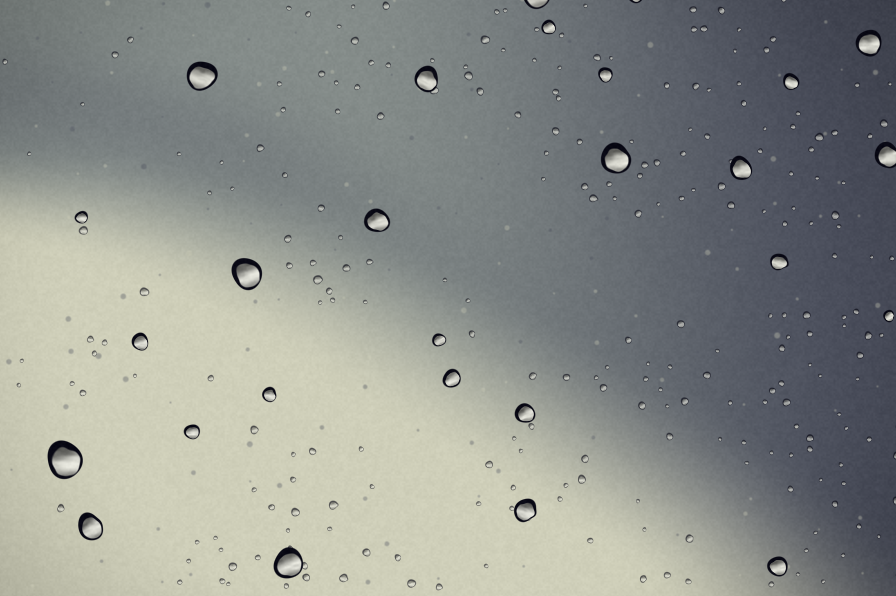
Reproduce this texture procedurally as a WebGL 2 fragment shader.

```glsl
#version 300 es
precision highp float;

uniform vec2 u_resolution;
out vec4 outColor;

#define DROP_CELL 0.195
#define DROP_DENSITY 0.78
#define DROP_RADII vec2(0.010, 0.033)
#define BEAD_CELL 0.042
#define BEAD_DENSITY 0.62
#define BEAD_RADII vec2(0.0034, 0.0075)
#define SPECK_CELL 0.075
#define GRAIN 0.045
#define INK vec3(0.03, 0.03, 0.075)
#define SLATE vec3(0.29, 0.305, 0.36)
#define GREY vec3(0.52, 0.55, 0.54)
#define CREAM vec3(0.81, 0.81, 0.725)

vec4 hash4(vec2 p) {
    vec4 q = fract(p.xyxy * vec4(0.1031, 0.1030, 0.0973, 0.1099));
    q += dot(q, q.wzxy + 33.33);
    return fract((q.xxyz + q.yzzw) * q.zywx);
}

float noise(vec2 p) {
    vec2 i = floor(p), f = fract(p);
    f = f * f * (3.0 - 2.0 * f);
    float low = mix(hash4(i).x, hash4(i + vec2(1, 0)).x, f.x);
    float high = mix(hash4(i + vec2(0, 1)).x, hash4(i + vec2(1, 1)).x, f.x);
    return mix(low, high, f.y);
}

// Blurred sky: a pale slope at lower left, dusk towards the right
vec3 sky(vec2 p) {
    float slope = 0.68 - 0.2 * p.x - 0.22 * p.x * p.x;
    float haze = 0.03 * (noise(p * 4.0) - 0.5);
    float width = 0.09 + 0.11 * p.x;
    float above = p.y - slope + haze;
    float glow = smoothstep(width, -width, above);
    float dusk = smoothstep(0.6, 1.5, p.x + 0.12 * (p.y - 0.5));
    float band = exp(-pow((above - 0.17) / 0.1, 2.0)) * smoothstep(1.2, 0.2, p.x);
    vec3 col = mix(GREY, SLATE, clamp(dusk + 0.25 * band, 0.0, 1.0));
    col = mix(col, CREAM, glow);
    float corner = length((p - vec2(0.72, 0.48)) * vec2(0.85, 1.0));
    return col * (1.0 - 0.22 * smoothstep(0.5, 0.95, corner));
}

// One lens-like drop in local units: colour and coverage
vec4 drop(vec2 q, float soft, vec4 rnd) {
    float tilt = (rnd.x - 0.5) * 0.9;
    vec2 e = mat2(cos(tilt), sin(tilt), -sin(tilt), cos(tilt)) * q;
    e.x *= mix(0.95, 1.2, rnd.y);
    float a = atan(e.y, e.x + 1e-5);
    float outline = 1.0 + 0.05 * sin(2.0 * a + 6.3 * rnd.z) + 0.04 * sin(3.0 * a + 6.3 * rnd.w);
    outline += 0.25 * smoothstep(0.5, 1.0, rnd.z) * pow(max(cos(a), 0.0), 14.0);
    e /= outline;
    float cover = smoothstep(soft, -soft, length(e) - 1.0);

    // Thin dark rim, heavier on top, around a bright refracted field
    float edge = max(soft, 0.08);
    float core = length((e - vec2(0.06, -0.12)) / vec2(0.8, 0.74));
    float wobble = 0.16 * (noise(e * 2.5 + rnd.xy * 40.0) - 0.5);
    float field = smoothstep(1.0 + edge, 1.0 - edge, core + wobble);
    float light = mix(0.38, 0.86, smoothstep(0.5, -0.25, e.y - 0.25 * e.x + wobble));
    light *= 1.0 - 0.35 * smoothstep(-0.35, -0.85, e.y);
    light += 0.12 * (noise(e * vec2(2.0, 6.0) + rnd.zw * 30.0) - 0.5);
    return vec4(mix(INK, light * vec3(1.0, 1.0, 0.96), field), cover);
}

// Jittered grid of drops; clump gathers them into patches
vec3 scatter(vec3 col, vec2 p, float cell, float density, vec2 radii, float clump, float opacity, float seed) {
    vec2 home = floor(p / cell);
    for (int j = -1; j <= 1; j++) {
        for (int i = -1; i <= 1; i++) {
            vec2 id = home + vec2(i, j);
            vec4 place = hash4(id + seed);
            vec4 form = hash4(id + seed + 71.7);
            float patchy = smoothstep(0.42, 0.78, noise(id * 0.24 + seed));
            if (place.z > density * mix(1.0, patchy, clump)) continue;
            vec2 centre = (id + 0.5 + 0.8 * (place.xy - 0.5)) * cell;
            float radius = mix(radii.x, radii.y, place.w * place.w);
            vec4 d = drop((p - centre) / radius, 0.8 / (u_resolution.y * radius), form);
            col = mix(col, d.rgb, d.a * opacity);
        }
    }
    return col;
}

// Faint dust, some pale and some dark
vec3 dust(vec3 col, vec2 p) {
    vec2 id = floor(p / SPECK_CELL);
    vec4 h = hash4(id + 211.0);
    vec2 centre = (id + 0.15 + 0.7 * h.xy) * SPECK_CELL;
    float radius = mix(0.0015, 0.005, h.z * h.z);
    float spot = smoothstep(radius + 0.002, radius - 0.002, length(p - centre));
    vec3 tint = h.w > 0.6 ? CREAM : SLATE;
    return mix(col, tint, 0.35 * spot * step(0.3, h.w));
}

void main() {
    vec2 p = gl_FragCoord.xy / u_resolution.y;
    vec3 col = dust(sky(p), p);
    col = scatter(col, p, BEAD_CELL, BEAD_DENSITY, BEAD_RADII, 0.92, 0.65, 17.0);
    col = scatter(col, p, DROP_CELL, DROP_DENSITY, DROP_RADII, 0.0, 1.0, 43.0);

    // Film grain
    float grain = 0.6 * noise(p * 330.0) + 0.4 * noise(p * 150.0 + 9.0) - 0.5;
    outColor = vec4(col + GRAIN * grain, 1.0);
}
```
